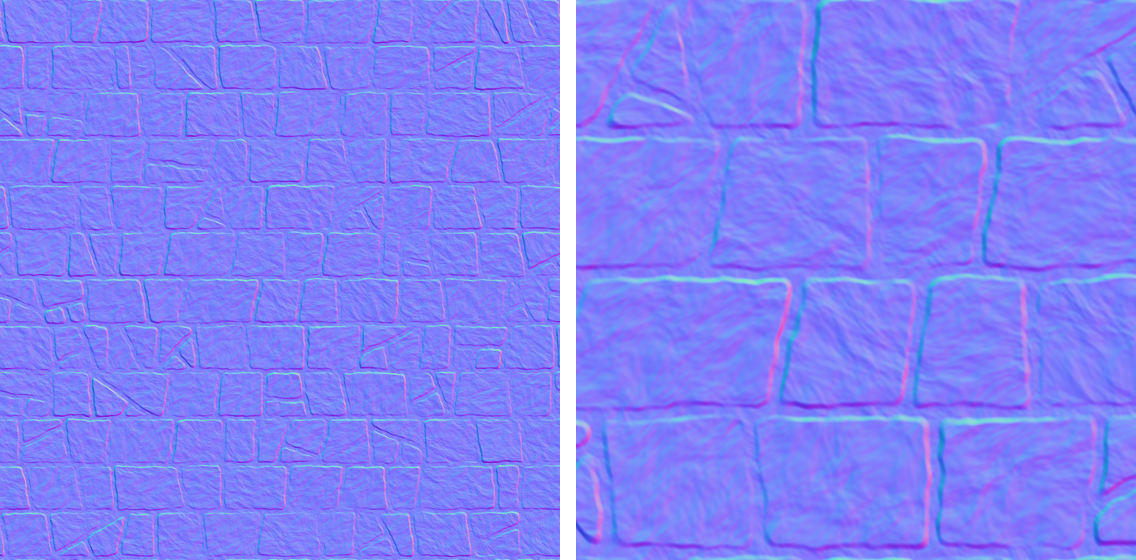
Left: the whole. Right: its middle third, enlarged.
A Shadertoy shader for this texture map:

```glsl
// Tangent-space normal map of a coursed stone wall with rough, partly split blocks.
#define ROWS 12.0
#define COLUMNS 11.0
#define SEAM_JITTER 0.58
#define SEAM_SLANT 0.42
#define SPLIT_SHARE 0.2
#define JOINT 0.028
#define BEVEL 0.042
#define RELIEF 0.016
#define CORNER 0.09
#define TILT 0.05
#define ROUGHNESS 0.075
#define SAMPLE_STEP 0.012

struct Stone {
    float edge;  // distance to the nearest joint centre
    vec2 local;  // position from the block centre
    vec2 id;
};

float hash(vec2 p) {
    vec3 a = fract(p.xyx * 0.1031);
    a += dot(a, a.yzx + 33.33);
    return fract((a.x + a.y) * a.z);
}

mat2 rotation(float angle) {
    float c = cos(angle), s = sin(angle);
    return mat2(c, s, -s, c);
}

float cornerGradient(vec2 cell, vec2 offset) {
    float angle = 6.2832 * hash(cell + 71.0);
    return dot(vec2(cos(angle), sin(angle)), offset);
}

float gradientNoise(vec2 p) {
    vec2 i = floor(p), f = p - i;
    vec2 u = f * f * f * (f * (f * 6.0 - 15.0) + 10.0);
    vec2 e = vec2(1.0, 0.0);
    return mix(mix(cornerGradient(i, f), cornerGradient(i + e, f - e), u.x),
               mix(cornerGradient(i + e.yx, f - e.yx), cornerGradient(i + 1.0, f - 1.0), u.x), u.y);
}

// Warped creases with finer grain on top
float roughFace(vec2 p) {
    p += 0.12 * vec2(gradientNoise(p * 2.3 + 30.0), gradientNoise(p * 2.3 + 50.0));
    float sum = -0.7 * abs(gradientNoise(p * 3.1)) / 3.1;
    float frequency = 5.3;
    for (int octave = 0; octave < 3; octave++) {
        sum += gradientNoise(p * frequency + 9.0) / frequency;
        p = rotation(0.5) * p;
        frequency *= 2.0;
    }
    return sum;
}

float smoothMin(float a, float b, float k) {
    float h = max(k - abs(a - b), 0.0) / k;
    return min(a, b) - h * h * k * 0.25;
}

// Slanted vertical joint of a course, at height v within it
float seamX(float index, float row, float v) {
    vec2 key = vec2(mod(index, COLUMNS), mod(row, ROWS));
    float x = index + hash(vec2(row, 5.0)) + SEAM_JITTER * (hash(key + 13.0) - 0.5);
    return x * ROWS / COLUMNS + SEAM_SLANT * (hash(key + 37.0) - 0.5) * (v - 0.5);
}

Stone findStone(vec2 p) {
    // Uneven joint lines
    p += 0.05 * vec2(gradientNoise(p * 1.7), gradientNoise(p * 1.7 + 40.0));
    p += 0.02 * vec2(gradientNoise(p * 5.0 + 20.0), gradientNoise(p * 5.0 + 60.0));

    float row = floor(p.y), v = p.y - row;
    float column = floor(p.x * COLUMNS / ROWS - hash(vec2(row, 5.0)));
    if (p.x < seamX(column, row, v)) column -= 1.0;
    else if (p.x > seamX(column + 1.0, row, v)) column += 1.0;
    float left = p.x - seamX(column, row, v);
    float right = seamX(column + 1.0, row, v) - p.x;

    Stone s;
    s.id = vec2(mod(column, COLUMNS), mod(row, ROWS));
    s.local = vec2(0.5 * (left - right), v - 0.5);
    s.edge = smoothMin(smoothMin(left, right, CORNER), smoothMin(v, 1.0 - v, CORNER), CORNER);

    // Some blocks are broken by one diagonal, or by a T of two
    if (hash(s.id + 101.0) < SPLIT_SHARE) {
        vec2 shift = vec2(hash(s.id + 113.0), hash(s.id + 127.0)) - 0.5;
        vec2 cut = rotation(3.1416 * hash(s.id + 139.0)) * (s.local + 0.3 * shift);
        s.edge = smoothMin(s.edge, abs(cut.x), CORNER);
        if (cut.x > 0.0 && hash(s.id + 151.0) > 0.5) {
            float branch = cut.y + 0.4 * shift.x * cut.x;
            s.edge = smoothMin(s.edge, abs(branch), CORNER);
            s.id += 0.31 * step(0.0, branch);
        }
        s.id += 0.47 * step(0.0, cut.x);
    }
    return s;
}

float wallHeight(vec2 p) {
    Stone s = findStone(p);
    float edge = s.edge + 0.016 * gradientNoise(p * 8.0);
    float face = smoothstep(JOINT, JOINT + BEVEL, edge);
    vec2 tilt = TILT * (vec2(hash(s.id + 163.0), hash(s.id + 179.0)) - 0.5);
    float relief = RELIEF * (0.6 + 0.8 * hash(s.id + 191.0)) + dot(tilt, s.local);
    vec2 grain = rotation(2.2 * (hash(s.id + 211.0) - 0.5)) * p;
    float stoneGrain = roughFace(grain * vec2(0.75, 1.1) + 8.0 * hash(s.id + 223.0));
    return face * relief + ROUGHNESS * mix(0.7 * roughFace(p * 1.2), stoneGrain, face);
}

void mainImage(out vec4 fragColor, in vec2 fragCoord) {
    vec2 p = fragCoord / iResolution.xy * ROWS - vec2(0.0, 0.05);
    vec2 e = vec2(SAMPLE_STEP, 0.0);
    vec2 slope = vec2(wallHeight(p + e) - wallHeight(p - e),
                      wallHeight(p + e.yx) - wallHeight(p - e.yx)) / (2.0 * SAMPLE_STEP);
    vec3 normal = normalize(vec3(-slope, 1.0));
    fragColor = vec4(0.5 + vec3(0.5, 0.5, 0.485) * normal, 1.0);
}
```
